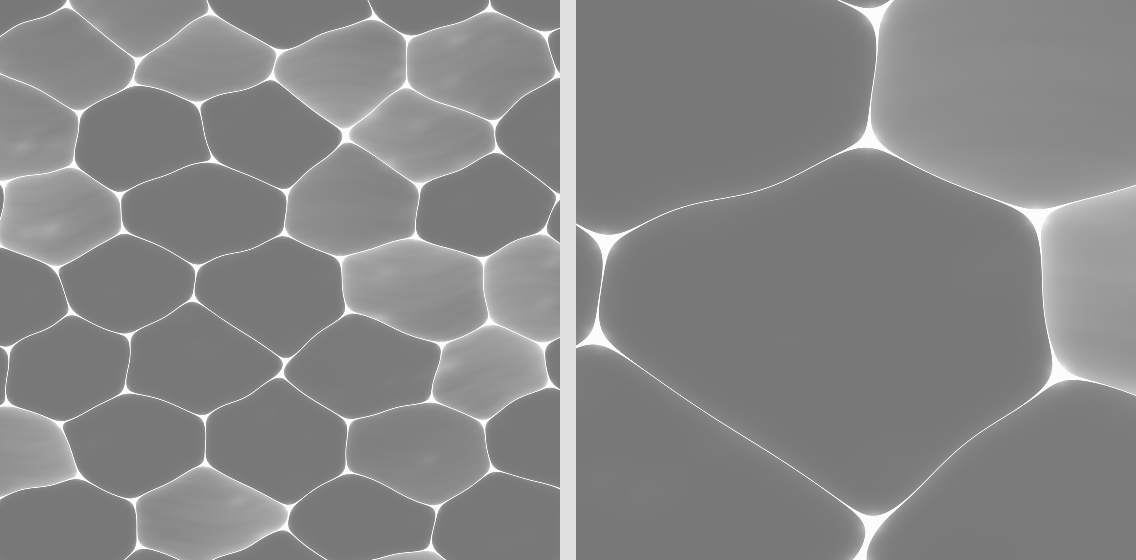
Left, the full canvas; right, a detail of the centre.
Give the GLSL for this pattern, as a WebGL 1 fragment shader.

```glsl
precision highp float;
uniform vec2 u_resolution;

const vec2 SPACING = vec2(0.25, 0.137);
const vec2 STRETCH = vec2(1.0, 1.35);
const float ROUNDING = 185.0;

vec2 hash2(vec2 p) {
  return fract(sin(vec2(dot(p, vec2(127.1, 311.7)), dot(p, vec2(269.5, 183.3)))) * 4375.85);
}

// Opacity of the film inside a cell: more than half of the cells stay clear.
float filmOf(vec2 id) {
  return smoothstep(0.56, 0.86, hash2(id + 41.3).x);
}

// Jittered site on staggered rows, relative to p, in stretched space.
vec2 siteOffset(vec2 id, vec2 p) {
  vec2 jitter = (hash2(id) - 0.5) * vec2(0.3, 0.42);
  vec2 site = id + 0.5 + jitter + vec2(0.5 * mod(id.y, 2.0), 0.0);
  return (site * SPACING - p) * STRETCH;
}

// Weighted squared distance: filmed cells are a little smaller.
float power(vec2 id, vec2 offset) {
  return dot(offset, offset) - 0.006 * hash2(id + 7.7).y + 0.004 * filmOf(id);
}

// Layered sines bend the walls gently.
vec2 warp(vec2 p) {
  vec2 q = p + 0.005 * sin(p.yx * vec2(24.0, 21.0) + vec2(1.3, 4.1));
  return q + 0.0018 * sin(q.yx * vec2(67.0, 59.0) + q * 23.0);
}

// Soft, sparse elliptical flakes, one candidate per grid cell.
float flakes(vec2 p) {
  vec2 q = p * vec2(14.0, 23.0);
  float sum = 0.0;
  for (int y = -1; y <= 1; y++) {
    for (int x = -1; x <= 1; x++) {
      vec2 id = floor(q) + vec2(float(x), float(y));
      vec2 r = hash2(id + 90.0);
      vec2 d = q - id - r;
      d.y -= 0.4 * d.x;
      sum += smoothstep(0.65, 1.0, hash2(id + 13.0).x) * exp(-dot(d, d) * (7.0 + 9.0 * r.x));
    }
  }
  return sum;
}

// Long, faint, nearly horizontal streaks.
float streaks(vec2 p) {
  float y = p.y - 0.15 * p.x + 0.012 * sin(p.x * 19.0);
  return 0.5 * sin(y * 95.0 + 2.0 * sin(p.x * 13.0))
       + 0.3 * sin(y * 210.0 + 3.0 * sin(p.x * 17.0 + 1.0))
       + 0.2 * sin(y * 390.0 + p.x * 31.0);
}

void main() {
  float pixel = 1.0 / min(u_resolution.x, u_resolution.y);
  vec2 uv = gl_FragCoord.xy * pixel;
  vec2 p = warp(uv);
  vec2 base = floor(p / SPACING);

  // Find the owning cell.
  vec2 ownId = base, own = vec2(0.0);
  float ownPower = 1e3;
  for (int y = -2; y <= 2; y++) {
    for (int x = -2; x <= 2; x++) {
      vec2 id = base + vec2(float(x), float(y));
      vec2 offset = siteOffset(id, p);
      float w = power(id, offset);
      if (w < ownPower) {
        ownPower = w;
        own = offset;
        ownId = id;
      }
    }
  }

  // Blend the wall distances so that junctions swell into fillets.
  float wallSum = 0.0, nearest = 1.0;
  for (int y = -2; y <= 2; y++) {
    for (int x = -2; x <= 2; x++) {
      vec2 id = base + vec2(float(x), float(y));
      vec2 offset = siteOffset(id, p), across = offset - own;
      if (dot(across, across) > 1e-6) {
        float d = (power(id, offset) - ownPower) / (2.0 * length(across * STRETCH));
        wallSum += exp(-ROUNDING * d);
        nearest = min(nearest, d);
      }
    }
  }
  float wall = -log(max(wallSum, 1e-9)) / ROUNDING;
  float corner = max(wallSum - exp(-ROUNDING * nearest), 0.0);
  float rim = min(wallSum, 1.0);

  // Translucent film, brighter to one side and towards the walls.
  float film = filmOf(ownId);
  float angle = 6.2832 * hash2(ownId + 3.1).y;
  float tilt = dot(own, vec2(cos(angle), sin(angle))) / 0.1;
  float veil = 0.1 + 0.045 * tilt + 0.013 * streaks(uv) + 0.1 * exp(-max(wall, 0.0) / 0.012);
  float shade = 0.47 + film * max(veil, 0.0) + (0.07 * film + 0.008) * flakes(uv);

  // Halo, then the thin walls and solid junctions.
  shade += 0.06 * rim + 0.5 * corner * rim;
  float white = 1.0 - smoothstep(0.0, 0.8 * pixel, wall);
  shade = mix(min(shade, 0.97), 0.99, white);
  gl_FragColor = vec4(vec3(shade), 1.0);
}
```
